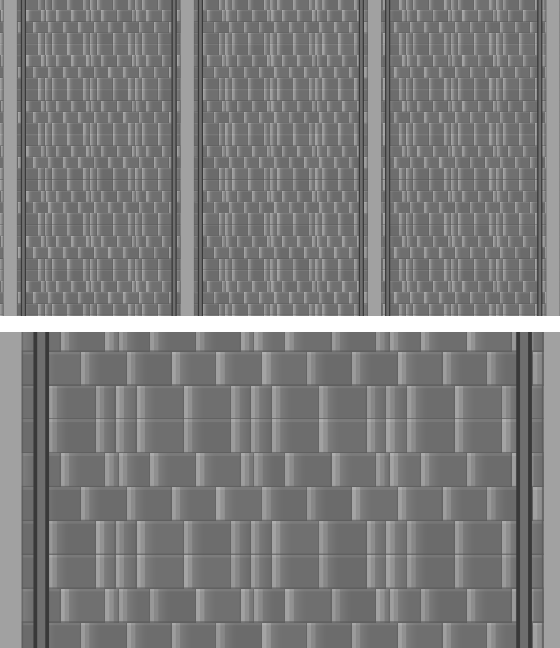
Top: the whole. Bottom: its middle third, enlarged.
This pattern is drawn by a Shadertoy shader. Its source:

```glsl
// Grey wall of small bevelled bricks behind pale upright bars with dark twin rails.
// A square tile of four staggered courses repeats; each brick is shaded from its
// distance to the nearest joint, and the bars mirror their rails on both sides.

#define TILES 7.0           // brick tiles per canvas height
#define COURSES 4.0         // courses in one tile
#define SHIFT vec2(0.843, 0.021)
#define BAR_X vec4(0.0324, 0.5926, 1.1852, 1.750)
#define BAR_HALF 0.0208
#define RAIL_NEAR 0.0354
#define RAIL_FAR 0.0479
#define RAIL_HALF 0.0020
#define FACE 0.430
#define PALE 0.632
#define DARK 0.225
#define WEAR 0.022

float hash(vec2 p) {
    p = fract(p * vec2(0.1031, 0.1137));
    p += dot(p, p.yx + 33.33);
    return fract((p.x + p.y) * p.x * 97.0);
}

// Smooth coverage of the region where d < 0
float cover(float d, float aa) {
    return 1.0 - smoothstep(-aa, aa, d);
}

// Upright joints of one course, as fractions of the tile width
vec4 jointsOf(float course) {
    float kind = mod(course, COURSES);
    if (kind < 0.5 || kind > 2.5) return vec4(0.0, 0.145, 0.30, 0.65);
    if (kind < 1.5) return vec4(0.07, 0.17, 0.40, 0.74);
    return vec4(0.23, 0.56, 0.89, 0.89);
}

float brickWall(vec2 p, float aa) {
    vec2 t = vec2(p.x, 1.0 - p.y) * TILES + vec2(-SHIFT.x, SHIFT.y);
    float course = floor(t.y * COURSES);
    float down = fract(t.y * COURSES) / (COURSES * TILES);
    float up = 1.0 / (COURSES * TILES) - down;

    // Distances to the joints on the left and right of this brick
    vec4 joints = jointsOf(course);
    float left = 1.0, right = 1.0;
    for (int i = 0; i < 4; i++) {
        left = min(left, fract(t.x - joints[i]));
        right = min(right, fract(joints[i] - t.x));
    }
    float id = floor((t.x - left) * 50.0 + 0.5);
    float wear = hash(vec2(id, course)) - 0.5;
    left /= TILES;
    right /= TILES;

    // Face with a soft sheen and a bright left bevel
    float shade = FACE + WEAR * wear;
    shade += 0.055 * (1.0 - smoothstep(0.006, 0.022, left));
    shade += (0.07 + 0.03 * wear) * cover(left - 0.0088, aa);
    shade += 0.065 * cover(left - 0.0042, aa);

    // Light upper lip and dark joints
    shade += 0.045 * cover(down - 0.0028, aa);
    shade = mix(shade, 0.35, 0.65 * cover(up - 0.0014, aa));
    return mix(shade, 0.36, 0.55 * cover(right - 0.0012, aa));
}

void mainImage(out vec4 fragColor, in vec2 fragCoord) {
    vec2 p = fragCoord / iResolution.y;
    float aa = 0.6 / iResolution.y;
    float shade = brickWall(p, aa);

    // Distance to the axis of the nearest bar
    float side = 10.0;
    for (int i = 0; i < 4; i++) side = min(side, abs(p.x - BAR_X[i]));

    // Plain channel between two dark rails
    float middle = 0.5 * (RAIL_NEAR + RAIL_FAR);
    float channel = abs(side - middle) - 0.5 * (RAIL_FAR - RAIL_NEAR);
    shade = mix(shade, FACE, cover(channel, aa));
    shade = mix(shade, DARK, cover(abs(channel) - RAIL_HALF, aa));

    // Pale bar with a thin shadow at its edge
    shade = mix(shade, 0.35, 0.7 * cover(side - BAR_HALF - 0.0018, aa));
    shade = mix(shade, PALE, cover(side - BAR_HALF, aa));
    fragColor = vec4(vec3(shade), 1.0);
}
```
